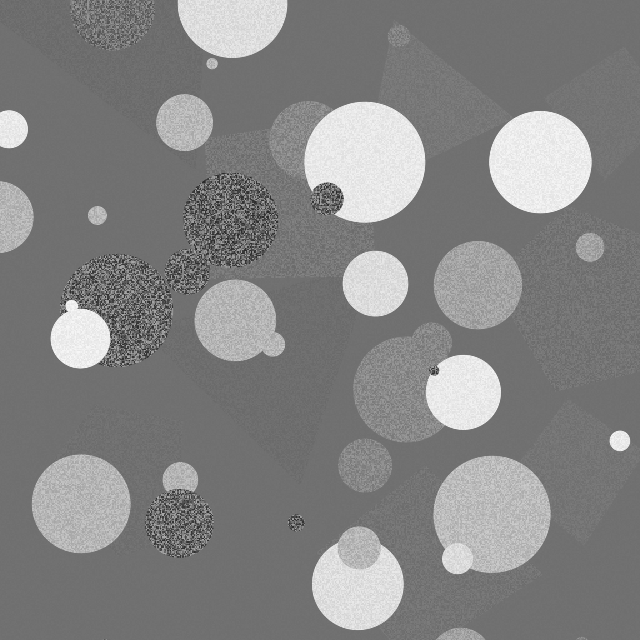
Reproduce this background procedurally as a WebGL 1 fragment shader.

```glsl
precision highp float;
// Grainy grey discs scattered over faint, straight-edged patches.

uniform vec2 u_resolution;

const int DISC_COUNT = 45;
const float DISC_STRIDE = 17.0;      // coprime with the count: shuffles drawing order
const float RADIUS_MIN = 0.006;
const float RADIUS_RANGE = 0.090;
const float DISC_JITTER = 0.09;
const int PATCH_COUNT = 9;
const int MAX_SIDES = 5;
const float GRAIN_CELLS = 512.0;     // grains across the canvas
const float TAU = 6.283185;

// Surfaces: x = mean grey, y = grain amplitude
const vec2 GROUND = vec2(0.440, 0.006);
const vec2 WHITE = vec2(0.925, 0.035);
const vec2 PALE = vec2(0.860, 0.045);
const vec2 LIGHT = vec2(0.720, 0.065);
const vec2 SILVER = vec2(0.645, 0.065);
const vec2 MIDDLE = vec2(0.525, 0.065);
const vec2 COARSE = vec2(0.410, 0.240);
const vec2 SPECKLED = vec2(0.450, 0.140);

float hash(vec2 p) {
  vec3 q = fract(p.xyx * 0.1031);
  q += dot(q, q.yzx + 33.33);
  return fract((q.x + q.y) * q.z);
}

vec2 hash2(vec2 p) {
  return vec2(hash(p), hash(p + vec2(37.2, 91.7)));
}

// Coverage of a shape from its signed distance, one pixel soft
float cover(float dist) {
  float halfPixel = 0.5 / u_resolution.y;
  return 1.0 - smoothstep(-halfPixel, halfPixel, dist);
}

// Chooses a disc surface; the thresholds set each kind's share
vec2 discSurface(float pick) {
  if (pick < 0.19) return WHITE;
  if (pick < 0.31) return PALE;
  if (pick < 0.57) return LIGHT;
  if (pick < 0.64) return SILVER;
  if (pick < 0.79) return MIDDLE;
  if (pick < 0.94) return COARSE;
  return SPECKLED;
}

// Irregular convex polygon as an intersection of half planes
float polygonDistance(vec2 p, float inradius, float seed) {
  float sides = 3.0 + floor(3.0 * hash(vec2(seed, 5.0)));
  float turn = hash(vec2(seed, 6.0));
  float dist = -1.0;
  for (int k = 0; k < MAX_SIDES; k++) {
    float side = float(k);
    if (side >= sides) break;
    vec2 vary = hash2(vec2(seed, 10.0 + side)) - 0.5;
    float angle = TAU * (turn + (side + 0.2 * vary.x) / sides);
    float offset = inradius * (1.0 + 0.5 * vary.y);
    dist = max(dist, dot(p, vec2(cos(angle), sin(angle))) - offset);
  }
  return dist;
}

vec2 addPatches(vec2 surface, vec2 p) {
  for (int i = 0; i < PATCH_COUNT; i++) {
    float seed = float(i) + 1.0;
    vec2 center = fract(vec2(0.15, 0.7) + seed * vec2(0.7549, 0.5698));
    vec2 vary = hash2(vec2(seed, 3.0));
    float inradius = mix(0.07, 0.16, vary.x);
    vec2 patchSurface = vec2(mix(0.425, 0.470, vary.y),
                             mix(0.015, 0.060, vary.x * vary.y));
    float dist = polygonDistance(p - center, inradius, seed);
    surface = mix(surface, patchSurface, cover(dist));
  }
  return surface;
}

vec2 addDiscs(vec2 surface, vec2 p) {
  for (int i = 0; i < DISC_COUNT; i++) {
    // Rank orders the sizes; the stride mixes large and small in depth
    float count = float(DISC_COUNT);
    float rank = mod(float(i) * DISC_STRIDE, count);
    float radius = RADIUS_MIN + RADIUS_RANGE * pow((rank + 0.5) / count, 1.5);

    // Even scatter, loosened by jitter and leaning to the left
    vec2 center = fract(vec2(0.42, 0.62) + rank * vec2(0.7549, 0.5698));
    center.x = pow(center.x, 1.15);
    center = mix(vec2(0.04), vec2(0.96), center);
    center += DISC_JITTER * (2.0 * hash2(vec2(rank, 50.0)) - 1.0);

    vec2 disc = discSurface(fract(rank * 0.618034 + 0.95));
    disc.x += 0.03 * (hash(vec2(rank, 70.0)) - 0.5);
    surface = mix(surface, disc, cover(length(p - center) - radius));
  }
  return surface;
}

void main() {
  vec2 p = gl_FragCoord.xy / u_resolution.y;
  vec2 surface = addDiscs(addPatches(GROUND, p), p);

  // Grain scaled by the roughness of the topmost surface
  float grain = 2.0 * hash(floor(p * GRAIN_CELLS) + 11.0) - 1.0;
  float grey = surface.x + surface.y * grain;
  gl_FragColor = vec4(vec3(clamp(grey, 0.0, 1.0)), 1.0);
}
```
